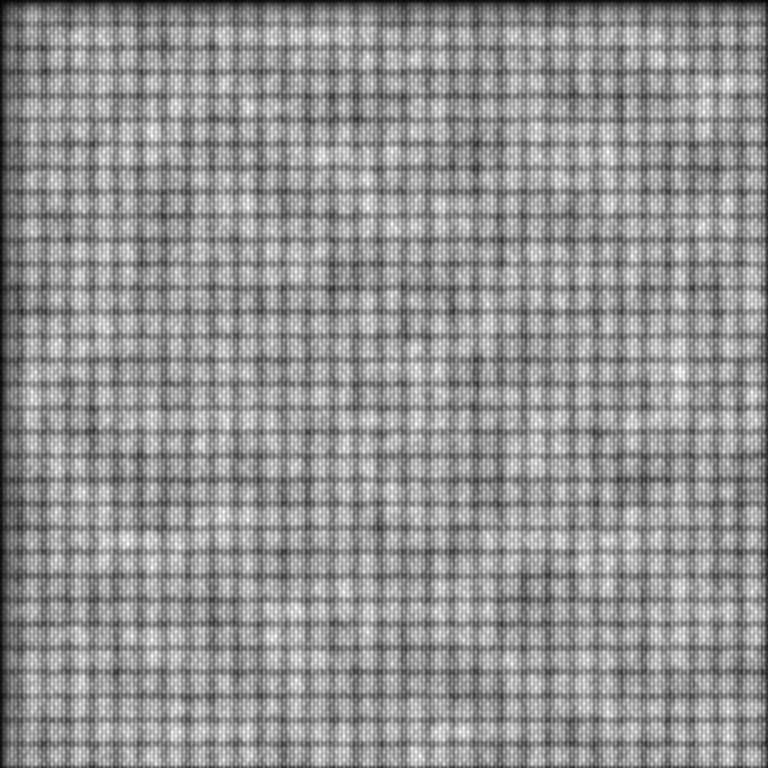
Give the GLSL for this pattern, as a three.js fragment shader.

```glsl
// Grey woven cloth with a 32 by 32 grid of soft dark ribs, cloudy wear and shaded borders.
varying vec2 vUv;

const float PI = 3.14159265;
const float CELLS = 32.0;            // grid squares across and down
const float THREADS = 6.0;           // threads per square
const vec2 RIB_PHASE = vec2(0.84, 0.0);
const vec2 RIB_WIDTH = vec2(0.24, 0.15);
const vec2 RIB_DEPTH = vec2(0.31, 0.30);
const float CLOTH_GREY = 0.735;

float hash(vec2 p) {
  vec3 q = fract(vec3(p.xyx) * 0.1031);
  q += dot(q, q.yzx + 33.33);
  return fract((q.x + q.y) * q.z);
}

vec2 gradientAt(vec2 corner) {
  float angle = 2.0 * PI * hash(corner);
  return vec2(cos(angle), sin(angle));
}

float gradientNoise(vec2 p) {
  vec2 i = floor(p);
  vec2 f = p - i;
  vec2 u = f * f * f * (f * (f * 6.0 - 15.0) + 10.0);
  vec2 e = vec2(1.0, 0.0);
  float a = dot(gradientAt(i), f);
  float b = dot(gradientAt(i + e.xy), f - e.xy);
  float c = dot(gradientAt(i + e.yx), f - e.yx);
  float d = dot(gradientAt(i + e.xx), f - e.xx);
  return mix(mix(a, b, u.x), mix(c, d, u.x), u.y);
}

// Layered noise for the uneven, worn tone
float clouds(vec2 p) {
  float sum = 0.0;
  float weight = 1.0;
  for (int i = 0; i < 3; i++) {
    sum += weight * gradientNoise(p);
    p = p * 2.1 + 17.3;
    weight *= 0.65;
  }
  return sum;
}

// Soft dark bands along both axes, once per square
float ribs(vec2 cell, vec2 phase, vec2 width, vec2 depth) {
  vec2 offset = (fract(cell - phase + 0.5) - 0.5) / width;
  vec2 shade = 1.0 - depth * exp(-offset * offset);
  return shade.x * shade.y;
}

// Upright threads parted by dark gaps, with a lighter over-under checker
float weave(vec2 thread) {
  vec2 crossing = cos(PI * thread);
  vec2 gap = cos(2.0 * PI * thread);
  return 0.065 * crossing.x * crossing.y + 0.075 * gap.x + 0.03 * gap.y;
}

// Dark falloff: deep at left and top, thin at right and bottom
float border(vec2 uv) {
  vec2 deep = 1.0 - exp(-(vec2(uv.x, 1.0 - uv.y) + 0.001) / vec2(0.014, 0.013));
  vec2 thin = smoothstep(vec2(-0.003, -0.006), vec2(0.006, 0.004), vec2(1.0 - uv.x, uv.y));
  return deep.x * deep.y * thin.x * thin.y;
}

void main() {
  vec2 cell = vUv * CELLS;
  vec2 thread = cell * THREADS;

  float tone = CLOTH_GREY * ribs(cell, RIB_PHASE, RIB_WIDTH, RIB_DEPTH);
  tone += weave(thread);

  // Wear: broad clouds, uneven upright yarns, fine grain
  tone += 0.16 * clouds(vUv * 12.0);
  tone += 0.05 * gradientNoise(cell * vec2(2.0, 0.4) + 71.0);
  tone += 0.13 * gradientNoise(thread * vec2(0.8, 0.5) + 41.0);

  tone *= border(vUv);
  gl_FragColor = vec4(vec3(clamp(tone, 0.0, 1.0)), 1.0);
}
```
